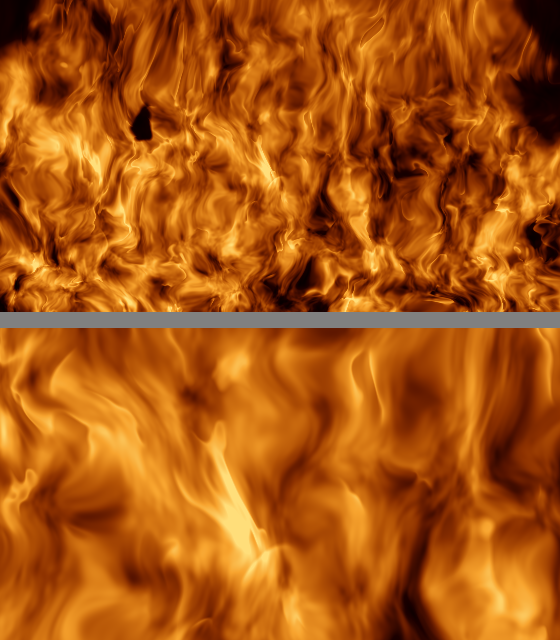
Top, the full canvas; bottom, a detail of the centre.
Give the GLSL for this texture, as a Shadertoy shader.

```glsl
const float NOISE_MEAN = 0.5;
const float NOISE_SPREAD = 0.122;

float hash(vec2 p) {
    vec3 h = fract(vec3(p.xyx) * 0.1031);
    h += dot(h, h.yzx + 33.33);
    return fract((h.x + h.y) * h.z);
}

float noise(vec2 p) {
    vec2 cell = floor(p);
    vec2 f = fract(p);
    vec2 w = f * f * (3.0 - 2.0 * f);
    float low = mix(hash(cell), hash(cell + vec2(1, 0)), w.x);
    float high = mix(hash(cell + vec2(0, 1)), hash(cell + vec2(1, 1)), w.x);
    return mix(low, high, w.y);
}

float fbm(vec2 p, int octaves) {
    const mat2 turn = mat2(1.6, 1.2, -1.2, 1.6);
    float sum = 0.0;
    float gain = 0.5;
    for (int i = 0; i < octaves; i++) {
        sum += gain * noise(p);
        p = turn * p + 17.3;
        gain *= 0.5;
    }
    return sum / (1.0 - 2.0 * gain);
}

// Layered noise centred on zero with roughly unit spread
float turbulence(vec2 p, int octaves) {
    return (fbm(p, octaves) - NOISE_MEAN) / NOISE_SPREAD;
}

// Displaces the plane so that straight features curl
vec2 swirl(vec2 p, float scale, float amount) {
    vec2 q = p * scale;
    return p + amount * (vec2(fbm(q + 31.0, 2), fbm(q + 73.0, 2)) - 0.5);
}

// Thin sheet of flame: crisp on one side, fading on the other
float crest(float s, float edge, float fade) {
    return smoothstep(-edge, edge * 0.5, s) * exp(-max(s, 0.0) / fade);
}

// Short tapering strokes: crests that survive only in patches
float strokes(vec2 p, float offset) {
    float patches = smoothstep(0.45, 0.8, noise(p * 1.3 + offset + 9.0));
    return patches * crest(fbm(p + offset, 3) - NOISE_MEAN, 0.05, 0.07);
}

// A few scattered bright arcs
float crescents(vec2 p, float aspect) {
    float glow = 0.0;
    for (int i = 0; i < 12; i++) {
        vec2 id = vec2(float(i), 5.0);
        vec2 centre = vec2(hash(id) * aspect, 0.7 * hash(id + 11.0));
        float radius = mix(0.025, 0.06, hash(id + 23.0));
        float angle = 6.2832 * hash(id + 37.0);
        vec2 d = (p - centre) * vec2(1.3, 0.8);
        float r = length(d);
        float facing = dot(d / max(r, 0.001), vec2(cos(angle), sin(angle)));
        float arc = crest(radius - r, 0.006, 0.009);
        glow = max(glow, arc * smoothstep(0.55, 1.0, facing));
    }
    return glow;
}

// Dark opening in the flames
float gap(vec2 p, vec2 centre, vec2 radius, float softness) {
    float d = length((p - centre) / radius);
    return 1.0 - smoothstep(1.0 - softness, 1.0 + softness, d);
}

float ramp(float low, float high, float x) {
    return clamp((x - low) / (high - low), 0.0, 1.0);
}

vec3 fireColour(float heat) {
    const vec3 soot = vec3(0.03, 0.0, 0.0);
    const vec3 char = vec3(0.11, 0.0, 0.0);
    const vec3 ember = vec3(0.35, 0.08, 0.0);
    const vec3 rust = vec3(0.55, 0.19, 0.0);
    const vec3 amber = vec3(0.70, 0.32, 0.02);
    const vec3 orange = vec3(0.84, 0.47, 0.08);
    const vec3 gold = vec3(0.97, 0.64, 0.18);
    const vec3 pale = vec3(1.0, 0.87, 0.48);
    vec3 c = mix(soot, char, ramp(-3.2, -2.3, heat));
    c = mix(c, ember, ramp(-2.3, -1.45, heat));
    c = mix(c, rust, ramp(-1.45, -0.67, heat));
    c = mix(c, amber, ramp(-0.67, 0.09, heat));
    c = mix(c, orange, ramp(0.09, 0.86, heat));
    c = mix(c, gold, ramp(0.86, 1.7, heat));
    return mix(c, pale, ramp(1.7, 3.2, heat));
}

void mainImage(out vec4 fragColor, in vec2 fragCoord) {
    vec2 p = fragCoord / iResolution.y;
    float aspect = iResolution.x / iResolution.y;
    float height = p.y;

    // Flames are finer low down and longer towards the top
    vec2 rising = vec2(p.x, 1.35 * p.y - 0.4 * p.y * p.y);
    vec2 bent = swirl(rising, 4.0, 0.16);
    vec2 curled = swirl(bent, 12.0, 0.07);

    // Broad clouds, wisps, fine grain and bright strokes
    float heat = -0.45 + 0.48 * turbulence(bent * vec2(5.0, 3.5), 4);
    heat += mix(0.62, 0.5, height) * turbulence(curled * vec2(17.0, 10.0), 4);
    heat += mix(0.5, 0.32, height) * turbulence(curled * vec2(36.0, 20.0) + 60.0, 3);
    float strength = mix(2.4, 1.2, height);
    heat += strength * strokes(curled * vec2(11.0, 7.0), 40.0);
    heat += strength * strokes(curled * vec2(21.0, 13.0), 80.0);
    heat += 1.5 * crescents(swirl(p, 9.0, 0.08), aspect);

    // Openings at the borders and one small hole
    vec2 torn = swirl(swirl(p, 5.0, 0.16), 16.0, 0.05);
    float dark = gap(torn, vec2(0.0, 0.95), vec2(0.1, 0.18), 0.4);
    dark = max(dark, gap(torn, vec2(0.15, 0.72), vec2(0.07, 0.05), 0.6) * 0.6);
    dark = max(dark, gap(torn, vec2(0.0, 0.37), vec2(0.035, 0.14), 0.6) * 0.8);
    dark = max(dark, gap(torn, vec2(aspect, 0.96), vec2(0.11, 0.12), 0.35));
    dark = max(dark, gap(torn, vec2(aspect, 0.66), vec2(0.18, 0.13), 0.5) * 0.9);
    dark = max(dark, gap(torn, vec2(0.48, 0.61), vec2(0.04, 0.045), 0.25));
    heat = mix(heat, -2.9 + 0.25 * heat, dark);

    fragColor = vec4(fireColour(heat), 1.0);
}
```
